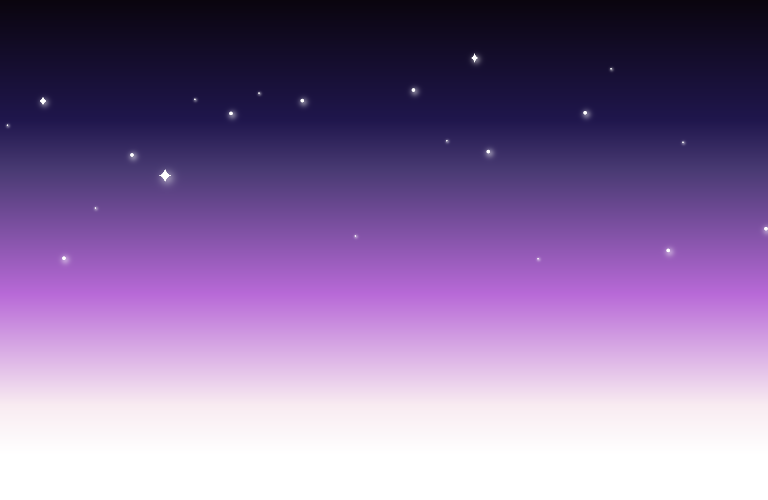
Write a Shadertoy shader that draws this background.

```glsl
// Twilight sky: a vertical gradient from near black through violet to white,
// with hashed round stars and three four-pointed sparkles on a curved sweep.
// Every star casts a soft glow slightly to its lower right.

float hash(float n) {
    return fract(sin(n * 127.1) * 43758.5453);
}

float ramp(float from, float to, float t) {
    return clamp((t - from) / (to - from), 0.0, 1.0);
}

// Piecewise linear sky, depth 0 at the top and 1 at the bottom
vec3 skyColor(float depth) {
    vec3 sky = vec3(0.038, 0.018, 0.055);
    sky = mix(sky, vec3(0.122, 0.086, 0.298), ramp(0.0, 0.24, depth));
    sky = mix(sky, vec3(0.285, 0.228, 0.450), ramp(0.24, 0.34, depth));
    sky = mix(sky, vec3(0.720, 0.412, 0.843), ramp(0.34, 0.588, depth));
    sky = mix(sky, vec3(0.973, 0.922, 0.945), ramp(0.588, 0.81, depth));
    return mix(sky, vec3(1.0), ramp(0.81, 0.91, depth));
}

// Signed extent of a concave four-pointed star, a little taller than wide
float sparkleDistance(vec2 p, float radius) {
    vec2 q = pow(abs(p * vec2(1.25, 1.0)) + 1e-5, vec2(0.7));
    return pow(q.x + q.y, 1.0 / 0.7) - radius;
}

// Offset halo around a star
float glow(vec2 p, float radius) {
    vec2 q = (p - vec2(0.35, -0.4) * radius) / (radius * 1.25);
    return 0.4 * exp(-dot(q, q));
}

void mainImage(out vec4 fragColor, in vec2 fragCoord) {
    float pixel = 1.0 / iResolution.y;
    float aspect = iResolution.x * pixel;
    vec2 uv = fragCoord * pixel;
    vec3 color = skyColor(1.0 - uv.y);

    // Round stars, one per vertical strip, alternately tiny and larger
    for (int i = 0; i < 18; i++) {
        float n = float(i);
        vec2 center = vec2((n + hash(n + 3.0)) / 18.0 * aspect,
                           mix(0.41, 0.94, hash(n + 41.0)));
        float radius = mix(0.0018, 0.004, mod(n, 2.0));
        vec2 p = uv - center;
        float core = 1.0 - smoothstep(-0.7 * pixel, 0.7 * pixel, length(p) - radius);
        color = mix(color, vec3(1.0), max(core, glow(p, radius * 1.8)));
    }

    // Sparkles along a parabola, the middle one largest
    for (int i = 0; i < 3; i++) {
        float n = float(i);
        vec2 center = vec2((0.056 + n * (0.037 + 0.122 * n)) * aspect,
                           0.798 + n * (0.192 * n - 0.341));
        float radius = 0.015 - 0.0048 * abs(n - 1.0);
        vec2 p = uv - center;
        float core = 1.0 - smoothstep(-pixel, pixel, sparkleDistance(p, radius));
        color = mix(color, vec3(1.0), max(core, glow(p, radius * 0.75)));
    }

    fragColor = vec4(color, 1.0);
}
```
